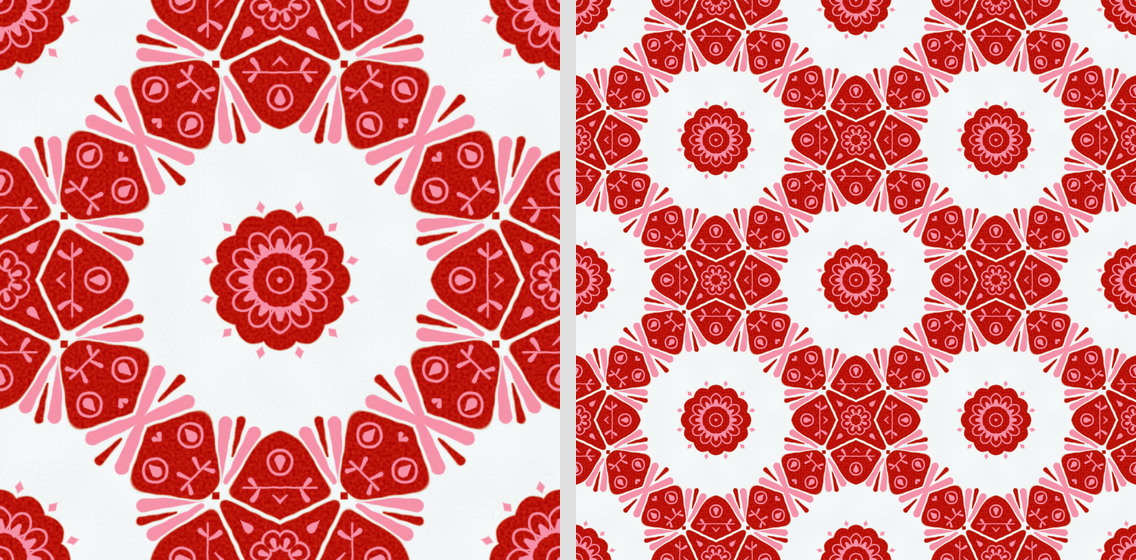
Left, the tile; right, the same tile 2 across and 2 down.
Reproduce this pattern procedurally as a Shadertoy shader.

```glsl
// Red and pink folk medallions inside rings of rounded wedges and petal fans.
// The canvas, 7.68 units wide, is folded by mirrors into one triangle;
// its motifs are distance functions, so the kaleidoscope tiles exactly.

const vec3 RED = vec3(0.73, 0.07, 0.035);
const vec3 PINK = vec3(0.96, 0.57, 0.66);
const vec3 PAPER = vec3(0.95, 0.965, 0.965);
const vec3 RIM = vec3(0.84, 0.66, 0.50);

vec2 gradient(vec2 cell, float period) {
    cell = mod(cell, period);
    float h = fract(sin(dot(cell, vec2(127.1, 311.7))) * 43758.5);
    return vec2(cos(6.2832 * h), sin(6.2832 * h));
}

// Gradient noise that wraps after a whole number of cells
float noise(vec2 p, float period) {
    vec2 i = floor(p), f = p - i, u = f * f * (3.0 - 2.0 * f), e = vec2(1, 0);
    float low = mix(dot(gradient(i, period), f),
                    dot(gradient(i + e.xy, period), f - e.xy), u.x);
    float high = mix(dot(gradient(i + e.yx, period), f - e.yx),
                     dot(gradient(i + e.xx, period), f - e.xx), u.x);
    return mix(low, high, u.y);
}

float smoothMax(float a, float b, float k) {
    float h = max(k - abs(a - b), 0.0) / k;
    return max(a, b) + h * h * k * 0.25;
}

// Capsule whose radius changes from ra to rb
float taper(vec2 p, vec2 a, vec2 b, float ra, float rb) {
    vec2 d = b - a;
    float h = clamp(dot(p - a, d) / dot(d, d), 0.0, 1.0);
    return length(p - a - d * h) - mix(ra, rb, h);
}

float ring(vec2 p, float radius, float halfWidth) {
    return abs(length(p) - radius) - halfWidth;
}

// Ring holding a solid drop
float eye(vec2 p) {
    float drop = taper(p, vec2(-0.03, 0.0), vec2(0.09, 0.0), 0.075, 0.02);
    return min(ring(p, 0.165, 0.02), drop);
}

// Mirrors of the square kaleidoscope
vec2 foldTriangle(vec2 p) {
    p = abs(p);
    if (p.y > p.x) p = p.yx;
    if (p.x + p.y > 3.84) p = 3.84 - p.yx;
    return p;
}

// Central flower: x is the red body, y the pink drawing
vec2 medallion(vec2 p) {
    float r = length(p), step12 = 6.2832 / 12.0;
    float a = abs(mod(atan(p.y, p.x) + 0.5 * step12, step12) - 0.5 * step12);
    vec2 q = r * vec2(cos(a), sin(a));
    float body = min(r - 0.75, length(q - vec2(0.70, 0.0)) - 0.26);
    float loop = ring((q - vec2(0.55, 0.0)) * vec2(0.82, 1.0), 0.137, 0.017);
    float drop = taper(q, vec2(0.43, 0.0), vec2(0.54, 0.0), 0.068, 0.035);
    float pink = min(max(loop, 0.40 - r), min(drop, ring(p, 0.40, 0.025)));
    pink = min(pink, min(ring(p, 0.18, 0.017), r - 0.045));
    float b = a - 0.5 * step12;
    vec2 kite = abs(r * vec2(cos(b), sin(b)) - vec2(1.03, 0.0));
    return vec2(body, min(pink, (kite.x / 0.09 + kite.y / 0.06 - 1.0) * 0.05));
}

void mainImage(out vec4 fragColor, in vec2 fragCoord) {
    vec2 uv = fragCoord / iResolution.xy;
    vec2 p = foldTriangle((uv - 0.5) * 7.68);
    p += 0.018 * vec2(noise(p * 6.0, 64.0), noise(p * 6.0 + 31.0, 64.0));
    float edge = max(0.014, 7.68 / iResolution.y);

    vec2 c = vec2(3.84 - p.x, p.y);              // from the cross centre
    vec2 v = vec2(c.x + c.y, c.x - c.y) * 0.7071; // along and off its diagonal

    // Wedges on the axis and on the diagonal
    float outer = dot(p - vec2(3.29, 0.0), vec2(0.905, 0.425));
    float axisWedge = smoothMax(outer, dot(p - vec2(2.55, 0.50), vec2(-0.514, 0.857)), 0.16);
    axisWedge = smoothMax(axisWedge, 2.06 - p.x, 0.3);
    float diagWedge = smoothMax(dot(v - vec2(2.57, 0.0), vec2(0.90, 0.43)),
                                dot(v - vec2(1.6, 0.38), vec2(-0.6, 0.8)), 0.3);
    diagWedge = smoothMax(diagWedge, 1.32 - v.x, 0.1);
    float wedges = min(axisWedge, diagWedge);

    // Cross, its tip bead and the central flower
    float crossBody = smoothMax(0.065 - outer, v.x - 1.13, 0.06);
    float bead = abs(v.x - 1.25) + abs(v.y) - 0.07;
    vec2 flower = medallion(p);
    float red = min(min(wedges, crossBody), min(bead, flower.x));

    // Petal fans with red drops
    float petals = taper(p, vec2(2.77, 0.74), vec2(2.10, 0.35), 0.035, 0.09);
    petals = min(petals, taper(p, vec2(2.77, 0.83), vec2(1.97, 0.75), 0.03, 0.095));
    petals = min(petals, taper(p, vec2(1.94, 1.90), vec2(1.67, 1.27), 0.06, 0.10));
    float drops = taper(p, vec2(2.42, 0.65), vec2(1.93, 0.53), 0.012, 0.06);
    drops = min(drops, taper(p, vec2(1.66, 1.66), vec2(1.36, 1.36), 0.012, 0.06));
    red = min(red, drops);

    // Pink drawing on the wedges: eyes, sprigs, caret and heart
    float pink = min(flower.y, eye(p - vec2(2.50, 0.0)));
    pink = min(pink, taper(p, vec2(2.85, 0.0), vec2(2.85, 0.50), 0.013, 0.016));
    pink = min(pink, taper(p, vec2(3.02, 0.37), vec2(2.87, 0.28), 0.038, 0.02));
    pink = min(pink, taper(p, vec2(2.85, 0.32), vec2(2.74, 0.41), 0.02, 0.036));
    pink = min(pink, taper(p, vec2(3.04, 0.0), vec2(2.96, 0.09), 0.022, 0.012));
    pink = min(pink, eye(v - vec2(2.08, 0.34)));
    pink = min(pink, taper(v, vec2(1.64, 0.0), vec2(1.64, 0.27), 0.016, 0.018));
    pink = min(pink, taper(v, vec2(1.66, 0.09), vec2(1.81, 0.15), 0.02, 0.036));
    pink = min(pink, taper(v, vec2(1.62, 0.16), vec2(1.52, 0.21), 0.02, 0.034));
    pink = min(pink, taper(v, vec2(2.33, 0.0), vec2(2.39, 0.05), 0.02, 0.036));

    // Scalloped rosette and corner drops on the cross
    pink = min(pink, ring(c - vec2(0.26, 0.107), 0.13, 0.018));
    pink = min(pink, taper(c, vec2(0.16, 0.066), vec2(0.25, 0.104), 0.02, 0.045));
    pink = min(pink, taper(v, vec2(0.60, 0.0), vec2(0.76, 0.0), 0.055, 0.012));

    // Paint the layers, then paper mottling and print grain
    vec3 color = PAPER + 0.018 * noise(uv * 12.0, 12.0);
    color = mix(color, PINK, smoothstep(edge, -edge, petals));
    color = mix(color, PAPER, smoothstep(edge, -edge, min(wedges, drops) - 0.03));
    color = mix(color, RIM, 0.7 * smoothstep(edge, -edge, red - 0.012));
    float inRed = smoothstep(edge, -edge, red);
    float grain = noise(uv * 180.0, 180.0);
    color = mix(color, RED + grain * vec3(0.10, 0.09, 0.04), inRed);
    color = mix(color, PINK, smoothstep(edge, -edge, pink));
    fragColor = vec4(color + 0.015 * grain, 1.0);
}
```
